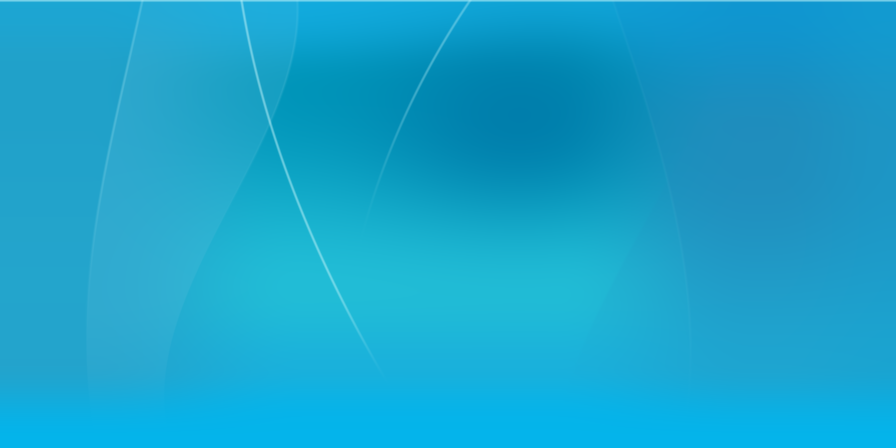
A Shadertoy shader for this background:

```glsl
const vec3 CORE_TOP    = vec3(0.07, 0.67, 0.87);
const vec3 CORE_TEAL   = vec3(0.00, 0.59, 0.73);
const vec3 CORE_BRIGHT = vec3(0.13, 0.74, 0.84);
const vec3 CORE_LOW    = vec3(0.10, 0.69, 0.86);
const vec3 SHADE       = vec3(0.00, 0.49, 0.67);
const vec3 LEFT_SIDE   = vec3(0.14, 0.635, 0.795);
const vec3 RIGHT_TOP   = vec3(0.06, 0.58, 0.81);
const vec3 RIGHT_MID   = vec3(0.13, 0.55, 0.74);
const vec3 RIGHT_LOW   = vec3(0.12, 0.64, 0.81);
const vec3 RIGHT_RIM   = vec3(0.09, 0.64, 0.82);
const vec3 VEIL        = vec3(0.36, 0.74, 0.86);
const vec3 FLOOR_GLOW  = vec3(0.015, 0.705, 0.92);
const vec3 HIGHLIGHT   = vec3(0.72, 0.94, 0.97);

const vec2 SHADE_CENTER = vec2(0.58, 0.74);
const vec2 SHADE_RADIUS = vec2(0.155, 0.21);
const float LINE_WIDTH  = 0.0050;

// Horizontal positions at heights 0, 1/3, 2/3 and 1
const vec4 VEIL_LEFT   = vec4(0.108, 0.098, 0.122, 0.159);
const vec4 VEIL_RIGHT  = vec4(0.192, 0.207, 0.288, 0.332);
const vec4 LONG_ARC    = vec4(0.478, 0.381, 0.311, 0.2695);
const vec4 SHORT_ARC   = vec4(0.370, 0.388, 0.436, 0.525);
const vec4 RIGHT_BULGE = vec4(0.760, 0.768, 0.736, 0.684);
const vec4 RIGHT_SWEEP = vec4(0.620, 0.675, 0.763, 0.816);

// Cubic through four evenly spaced samples
float curveX(vec4 samples, float height) {
    float t = height * 3.0;
    float a = t - 1.0, b = t - 2.0, c = t - 3.0;
    vec4 weights = vec4(-a * b * c / 6.0, t * b * c / 2.0,
                        -t * a * c / 2.0, t * a * b / 6.0);
    return dot(samples, weights);
}

// Signed distance in canvas heights, positive to the right
float curveDistance(vec4 samples, vec2 uv, float aspect) {
    const float STEP = 0.01;
    float x = curveX(samples, uv.y);
    float slope = (curveX(samples, uv.y + STEP) - x) / STEP * aspect;
    return (uv.x - x) * aspect * inversesqrt(1.0 + slope * slope);
}

float side(float distance, float softness) {
    return smoothstep(-softness, softness, distance);
}

float stroke(float distance, float pixel) {
    return 1.0 - smoothstep(0.0, max(LINE_WIDTH, pixel), abs(distance));
}

vec3 coreGradient(float height) {
    vec3 color = mix(FLOOR_GLOW, CORE_LOW, smoothstep(0.0, 0.18, height));
    color = mix(color, CORE_BRIGHT, smoothstep(0.15, 0.36, height));
    color = mix(color, CORE_TEAL, smoothstep(0.36, 0.80, height));
    return mix(color, CORE_TOP, smoothstep(0.80, 1.0, height));
}

vec3 rightGradient(float height) {
    vec3 color = mix(RIGHT_LOW, RIGHT_MID, smoothstep(0.15, 0.62, height));
    return mix(color, RIGHT_TOP, smoothstep(0.70, 0.98, height));
}

void mainImage(out vec4 fragColor, in vec2 fragCoord) {
    vec2 uv = fragCoord / iResolution.xy;
    float aspect = iResolution.x / iResolution.y;
    float pixel = 1.0 / iResolution.y;

    float veilLeft = curveDistance(VEIL_LEFT, uv, aspect);
    float veilRight = curveDistance(VEIL_RIGHT, uv, aspect);
    float longArc = curveDistance(LONG_ARC, uv, aspect);
    float shortArc = curveDistance(SHORT_ARC, uv, aspect);
    float bulge = curveDistance(RIGHT_BULGE, uv, aspect);
    float sweep = curveDistance(RIGHT_SWEEP, uv, aspect);

    // Central gradient with its dark pool
    vec3 color = coreGradient(uv.y);
    vec2 offset = (uv - SHADE_CENTER) / SHADE_RADIUS;
    color = mix(color, SHADE, 0.95 * exp(-dot(offset, offset)));

    // Side fields
    color = mix(color, LEFT_SIDE, 0.9 * (1.0 - smoothstep(0.10, 0.34, uv.x)));
    vec3 rightColor = rightGradient(uv.y);
    color = mix(color, rightColor, 0.85 * smoothstep(0.62, 0.84, uv.x));
    color = mix(color, RIGHT_RIM, 0.7 * smoothstep(0.86, 1.0, uv.x));

    // Translucent shapes
    float lowFade = smoothstep(0.05, 0.35, uv.y);
    float veil = side(veilLeft, pixel) * (1.0 - side(veilRight, pixel));
    color = mix(color, VEIL, veil * mix(0.07, 0.23, lowFade));
    color = mix(color, rightColor, 0.35 * side(bulge, pixel) * lowFade);
    color = mix(color, rightColor, 0.16 * side(sweep, 2.0 * pixel) * lowFade);

    // Top light and floor glow
    float topLight = smoothstep(0.84, 1.0, uv.y) * (1.0 - smoothstep(0.45, 0.75, uv.x));
    color = mix(color, CORE_TOP, 0.35 * topLight);
    color = mix(color, FLOOR_GLOW, 1.0 - smoothstep(0.02, 0.19, uv.y));

    // Fine highlights
    float shine = 0.25 * stroke(veilLeft, pixel) * smoothstep(0.2, 0.8, uv.y);
    shine += 0.10 * stroke(veilRight, pixel) * smoothstep(0.4, 0.9, uv.y);
    shine += 0.55 * stroke(longArc, pixel) * smoothstep(0.13, 0.40, uv.y);
    shine += 0.38 * stroke(shortArc, pixel) * smoothstep(0.44, 0.90, uv.y);
    shine += 0.04 * stroke(bulge, pixel) * lowFade;
    color = mix(color, HIGHLIGHT, min(shine, 0.7));
    color = mix(color, HIGHLIGHT, 0.6 * smoothstep(0.994, 0.999, uv.y));

    fragColor = vec4(color, 1.0);
}
```
